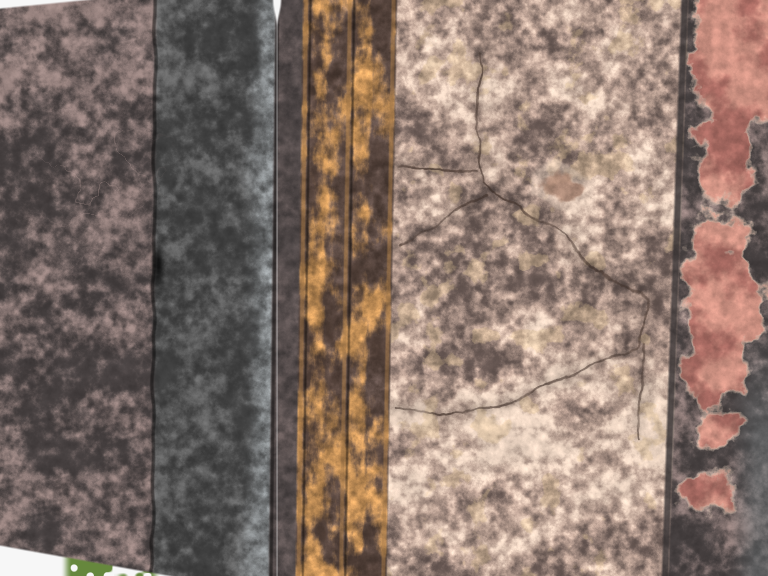
Write a Shadertoy shader that draws this texture.

```glsl
// Weathered wall: sooty panels, ochre moulding, cracked plaster, peeling pink paint.
#define LEAN 0.032
#define GRAIN 0.35
#define SOOT vec3(0.28, 0.255, 0.255)
#define DUST vec3(0.58, 0.5, 0.485)
#define SLATE vec3(0.6, 0.62, 0.63)
#define OCHRE vec3(0.8, 0.59, 0.36)
#define UMBER vec3(0.29, 0.225, 0.195)
#define PLASTER vec3(0.75, 0.645, 0.59)
#define CREAM vec3(0.9, 0.81, 0.74)
#define STAIN vec3(0.43, 0.365, 0.345)
#define PINK vec3(0.82, 0.58, 0.52)

float hash(vec2 p) {
  vec3 q = fract(p.xyx * 0.1031);
  q += dot(q, q.yzx + 33.33);
  return fract((q.x + q.y) * q.z);
}
float noise(vec2 p) {
  vec2 i = floor(p), f = fract(p);
  f *= f * (3.0 - 2.0 * f);
  return mix(mix(hash(i), hash(i + vec2(1, 0)), f.x),
    mix(hash(i + vec2(0, 1)), hash(i + 1.0), f.x), f.y);
}
float fbm(vec2 p) {
  float sum = 0.0, amp = 0.5;
  for (int i = 0; i < 5; i++, amp *= 0.5) {
    sum += amp * noise(p);
    p = mat2(1.6, 1.2, -1.2, 1.6) * p + 7.3;
  }
  return sum;
}
float blob(vec2 p, float x, float y, float w, float h) {
  vec2 d = (p - vec2(x, y)) / vec2(w, h);
  return exp(-dot(d, d));
}
float band(float x, float a, float b, float soft) {
  return smoothstep(a - soft, a + soft, x) * smoothstep(b + soft, b - soft, x);
}
float segment(vec2 p, vec2 a, vec2 b) {
  vec2 d = b - a;
  return length(p - a - d * clamp(dot(p - a, d) / dot(d, d), 0.0, 1.0));
}

// Sooty panels with a groove, scratches and a slate edge
vec3 panels(vec2 p, float x, float mottle, float grain) {
  float dust = smoothstep(0.3, 0.95, mottle + 0.6 * (grain - 0.5)
    + 0.27 * blob(p, 0.04, 0.96, 0.24, 0.19));
  vec3 col = mix(SOOT, DUST, dust * mix(1.0, 0.6, smoothstep(0.26, 0.28, x)));
  col = mix(col, col.ggg, band(x, 0.27, 0.48, 0.005));
  float vein = abs(fbm(p * 12.0 + 4.0) - 0.48);
  col = mix(col, DUST, 0.6 * smoothstep(0.013, 0.002, vein) * blob(p, 0.17, 0.71, 0.08, 0.12));
  float streak = smoothstep(0.42, 0.472, x + 0.05 * (mottle - 0.5));
  col = mix(col, SLATE, streak * (0.25 + 0.8 * grain));
  float groove = x - 0.269 - 0.006 * (noise(p.yy * 18.0) - 0.5);
  col *= 1.0 - 0.45 * band(groove, -0.003, 0.003, 0.002);
  col *= 1.0 - 0.8 * blob(p, 0.275, 0.54, 0.009, 0.035);
  col = mix(col, mix(SOOT, DUST, 0.7 * grain * mottle), smoothstep(0.475, 0.482, x));
  return col * (1.0 - 0.4 * band(x, 0.479, 0.485, 0.002));
}

// Fluted strip with flaking ochre paint
vec3 moulding(vec2 p, float x, float grain) {
  float flake = fbm(vec2(x * 38.0, p.y * 15.0)) + 0.6 * (fbm(p * 38.0) - 0.5);
  float paint = flake - 0.17 + 0.2 * band(x, 0.544, 0.572, 0.006)
    + 0.2 * band(x, 0.617, 0.647, 0.004) + 0.25 * blob(p, 0.635, 0.42, 0.035, 0.08)
    + 0.24 * blob(p, 0.637, 0.17, 0.04, 0.15) + 0.15 * blob(p, 0.56, 0.25, 0.04, 0.25)
    - 0.5 * blob(p, 0.64, 0.34, 0.04, 0.03) - 0.12 * blob(p, 0.63, 0.62, 0.06, 0.13);
  vec3 col = mix(UMBER, DUST, 0.9 * flake * grain);
  col = mix(col, OCHRE * (0.8 + 0.35 * grain), smoothstep(0.24, 0.62, paint));
  for (int i = 0; i < 3; i++) {
    float rib = x - 0.532 - 0.076 * float(i);
    col = mix(col, OCHRE * 0.82, band(rib, -0.004, 0.003, 0.002) * (0.4 + 0.5 * flake));
    col *= 1.0 - 0.4 * band(rib, 0.005, 0.009, 0.002);
  }
  return col;
}

// Stained plaster with branching cracks
vec3 plaster(vec2 p, float mottle, float grain) {
  const vec2 path[11] = vec2[](vec2(0.833, 0.91), vec2(0.83, 0.79), vec2(0.837, 0.68),
    vec2(0.972, 0.6), vec2(1.04, 0.53), vec2(1.125, 0.48), vec2(1.11, 0.4),
    vec2(0.97, 0.34), vec2(0.87, 0.297), vec2(0.764, 0.283), vec2(0.686, 0.288));
  const vec4 twigs[3] = vec4[](vec4(0.694, 0.714, 0.826, 0.7),
    vec4(0.694, 0.575, 0.842, 0.66), vec4(1.118, 0.4, 1.11, 0.24));
  float stain = 0.23 * blob(p, 0.77, 0.5, 0.2, 0.14) + 0.13 * blob(p, 0.8, 0.84, 0.16, 0.14)
    + 0.22 * blob(p, 0.76, 0.06, 0.18, 0.07) + 0.18 * blob(p, 1.08, 0.43, 0.08, 0.07)
    - 0.16 * blob(p, 0.85, 0.26, 0.28, 0.08);
  float tone = mottle - stain + 0.6 * (grain - 0.5) + 0.25 * (fbm(p * vec2(5, 45)) - 0.5);
  vec3 col = mix(STAIN, PLASTER, smoothstep(0.02, 0.56, tone));
  col = mix(col, CREAM, smoothstep(0.42, 0.78, tone));
  float chip = smoothstep(0.58, 0.66, fbm(p * 24.0 + 31.0));
  col = mix(col, vec3(0.84, 0.73, 0.58), 0.45 * chip);
  float scar = blob(p, 0.965, 0.69, 0.08, 0.055) + 1.3 * (mottle - 0.5);
  col = mix(col, CREAM, 0.5 * smoothstep(0.4, 0.55, scar));
  col = mix(col, vec3(0.62, 0.48, 0.41), 0.8 * smoothstep(0.66, 0.78, scar));
  vec2 q = p + 0.022 * (vec2(fbm(p * 24.0), fbm(p * 24.0 + 9.0)) - 0.48);
  float d = 1.0;
  for (int i = 0; i < 10; i++) d = min(d, segment(q, path[i], path[i + 1]));
  for (int i = 0; i < 3; i++) d = min(d, segment(q, twigs[i].xy, twigs[i].zw));
  col *= 1.0 - 0.18 * exp(-d * 90.0);
  return mix(col, UMBER, smoothstep(0.0032, 0.0006, d) * (0.3 + 0.5 * noise(p * 22.0)));
}

// Grey strip with rimmed islands of pink paint
vec3 peeling(vec2 p, float mottle, float grain) {
  const vec4 islands[7] = vec4[](vec4(1.28, 0.9, 0.085, 0.15), vec4(1.264, 0.74, 0.05, 0.09),
    vec4(1.245, 0.595, 0.05, 0.035), vec4(1.252, 0.48, 0.072, 0.085), vec4(1.24, 0.36, 0.055, 0.07),
    vec4(1.245, 0.257, 0.032, 0.025), vec4(1.227, 0.137, 0.034, 0.036));
  vec3 col = mix(SOOT, DUST, smoothstep(0.3, 0.9, mottle + 0.5 * (grain - 0.5)));
  col = mix(col, SLATE * 0.7, 0.65 * smoothstep(1.26, 1.32, p.x) * smoothstep(0.5, 0.2, p.y));
  float d = 1.0;
  for (int i = 0; i < 7; i++) {
    vec4 s = islands[i];
    d = min(d, (length((p - s.xy) / s.zw) - 1.0) * min(s.z, s.w));
  }
  d += 0.08 * (fbm(p * 26.0) - 0.48);
  vec3 paint = PINK * mix(vec3(0.78, 0.7, 0.72), vec3(1), smoothstep(0.3, 0.56, fbm(p * 20.0)));
  col = mix(col, paint, smoothstep(0.003, -0.003, d));
  return mix(col, CREAM * 0.9, 0.5 * smoothstep(0.007, 0.001, abs(d)));
}

void mainImage(out vec4 fragColor, in vec2 fragCoord) {
  vec2 p = fragCoord / iResolution.y;
  float aa = 1.5 / iResolution.y;
  float x = 0.12 + (p.x - 0.12) / (1.0 - LEAN * (1.0 - p.y));
  float mottle = fbm(p * 14.0), grain = 1.3 * fbm(p * 70.0) - 0.13;
  vec3 col = panels(p, x, mottle, grain);
  col = mix(col, moulding(p, x, grain), smoothstep(-aa, aa, x - 0.526));
  col = mix(col, plaster(p, mottle, grain), smoothstep(-aa, aa, x - 0.689));
  col = mix(col, peeling(p, mottle, grain), smoothstep(-aa, aa, x - 1.195));
  col = mix(col, SOOT * 0.9, 0.9 * band(x, 1.183, 1.195, 0.003));
  col *= 1.0 + GRAIN * (grain - 0.5);
  // Bright openings with foliage below
  float below = 0.053 - 0.18 * p.x - p.y;
  float above = p.y - 0.985 - 0.1 * p.x;
  float slit = 0.007 * smoothstep(0.95, 1.0, p.y) - abs(p.x - 0.481);
  float leaf = band(p.x, 0.115, 0.27, 0.01) * smoothstep(0.3, 0.5, noise(p * 70.0));
  vec3 sky = mix(vec3(0.97), vec3(0.4, 0.53, 0.24), leaf * step(p.y, 0.5));
  col = mix(col, sky, smoothstep(-aa, aa, max(below, max(above, slit))));
  fragColor = vec4(col, 1.0);
}
```
